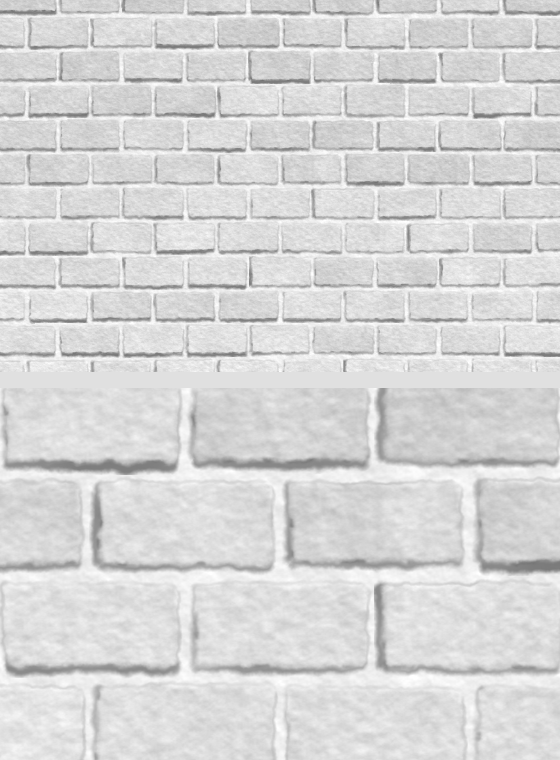
Top, the full canvas; bottom, a detail of the centre.
This texture is drawn by a Shadertoy shader. Its source:

```glsl
const vec2 PITCH = vec2(0.1704, 0.0918);
const vec2 HALF_BRICK = vec2(0.0797, 0.0382);
const vec3 MORTAR = vec3(0.945);
const vec3 PAINT_DARK = vec3(0.81);
const vec3 PAINT_LIGHT = vec3(0.895);
const vec3 SHADOW = vec3(0.46);

float hash(vec2 p) {
    vec3 q = fract(vec3(p.xyx) * 0.1031);
    q += dot(q, q.yzx + 33.33);
    return fract((q.x + q.y) * q.z);
}

float noise(vec2 p) {
    vec2 i = floor(p), f = fract(p);
    f = f * f * (3.0 - 2.0 * f);
    return mix(mix(hash(i), hash(i + vec2(1, 0)), f.x),
               mix(hash(i + vec2(0, 1)), hash(i + vec2(1, 1)), f.x), f.y);
}

float fbm(vec2 p) {
    float sum = 0.0, amp = 0.5;
    for (int i = 0; i < 4; i++) {
        sum += amp * noise(p);
        p = p * 2.03 + 17.1;
        amp *= 0.5;
    }
    return sum / 0.9375;
}

float roundedBox(vec2 p, vec2 halfSize, float radius) {
    vec2 q = abs(p) - halfSize + radius;
    return length(max(q, 0.0)) + min(max(q.x, q.y), 0.0) - radius;
}

// Coverage of a shape with a soft edge
float cover(float d, float softness) {
    return 1.0 - smoothstep(-softness, softness, d);
}

// Slope of a rough surface lit from above and the right
float relief(vec2 p, vec2 scale) {
    return fbm(p * scale) - fbm((p + vec2(0.0015, 0.003)) * scale);
}

void mainImage(out vec4 fragColor, in vec2 fragCoord) {
    vec2 uv = fragCoord / iResolution.y;
    float pixel = 1.0 / iResolution.y;

    // Slightly wavy courses, counted from the top
    vec2 p = uv;
    p.y += 0.005 * (noise(uv * vec2(3.0, 9.0) + 40.0) - 0.5);
    p.x += 0.005 * (noise(uv * vec2(5.0, 11.0) + 70.0) - 0.5);
    float row = floor((0.957 - p.y) / PITCH.y);
    float stagger = 0.0706 + 0.5 * PITCH.x * mod(row, 2.0);
    float column = floor((p.x - stagger) / PITCH.x);
    vec2 id = vec2(column, row) + 20.0;
    vec2 center = vec2(stagger + (column + 0.5) * PITCH.x,
                       0.957 - (row + 0.5) * PITCH.y);

    // Irregular brick outline with ragged edges
    vec2 local = p - center - vec2(0.001, 0.002);
    local.y += local.x * 0.03 * (hash(id + 3.1) - 0.5);
    vec2 size = HALF_BRICK - 0.003 * vec2(hash(id + 5.7), hash(id + 8.3));
    float ragged = 0.007 * (fbm(uv * 75.0) - 0.5);
    float brickDist = roundedBox(local, size, 0.005) + ragged;
    float brick = cover(brickDist, 0.0015 + pixel);

    // Recesses below and to the left, uneven along each edge
    float below = mix(0.45, 1.05, hash(id + 11.9)) * mix(0.6, 1.25, noise(uv * 19.0));
    float beside = mix(0.1, 1.0, hash(id + 15.3)) * mix(0.4, 1.3, noise(uv * 27.0 + 31.0));
    float bottomDist = roundedBox(local + vec2(0.0, 0.0085 * below), size, 0.005) + ragged;
    float leftDist = roundedBox(local + vec2(0.007 * beside, 0.0), size, 0.005) + ragged;
    float bottomShade = cover(bottomDist, 0.0025 + pixel) * (0.45 + 0.55 * below);
    float leftShade = cover(leftDist, 0.0025 + pixel) * (0.25 + 0.65 * beside);
    float shade = clamp(max(bottomShade, leftShade), 0.0, 1.0);

    // Painted brick face, darker toward the top of the wall
    float tone = 0.47 + 0.7 * (hash(id + 21.7) - 0.5) + 0.6 * (uv.y - 0.5) * -1.0;
    tone += 1.1 * (fbm(uv * 16.0) - 0.5);
    vec3 face = mix(PAINT_DARK, PAINT_LIGHT, clamp(tone, -0.2, 1.2));
    face += 0.11 * (fbm(uv * vec2(120.0, 160.0)) - 0.5);
    face += 0.16 * relief(uv, vec2(70.0, 100.0));

    // Lit upper lip, dim lower and left rims with dark pits
    float rim = smoothstep(-0.0065, 0.0, brickDist);
    float lowerRim = rim * smoothstep(0.0, 0.006, -local.y - size.y + 0.008);
    float leftRim = rim * smoothstep(0.0, 0.006, -local.x - size.x + 0.008);
    float pits = smoothstep(0.45, 0.85, noise(uv * vec2(85.0, 110.0) + 5.0));
    face += 0.07 * rim * smoothstep(0.0, 0.03, local.y);
    face -= 0.16 * clamp(lowerRim * below + leftRim * beside, 0.0, 1.0);
    face -= 0.22 * pits * rim * (0.25 + 0.75 * max(lowerRim, leftRim));

    // Bright rough mortar carries the shadows, with bricks on top
    vec3 joint = MORTAR + 0.09 * (fbm(uv * 45.0 + 12.0) - 0.5);
    joint += 0.2 * relief(uv + 3.0, vec2(65.0, 85.0));
    vec3 color = mix(joint, SHADOW, shade * 0.95);
    color = mix(color, face, brick);
    fragColor = vec4(clamp(color, 0.0, 1.0), 1.0);
}
```
